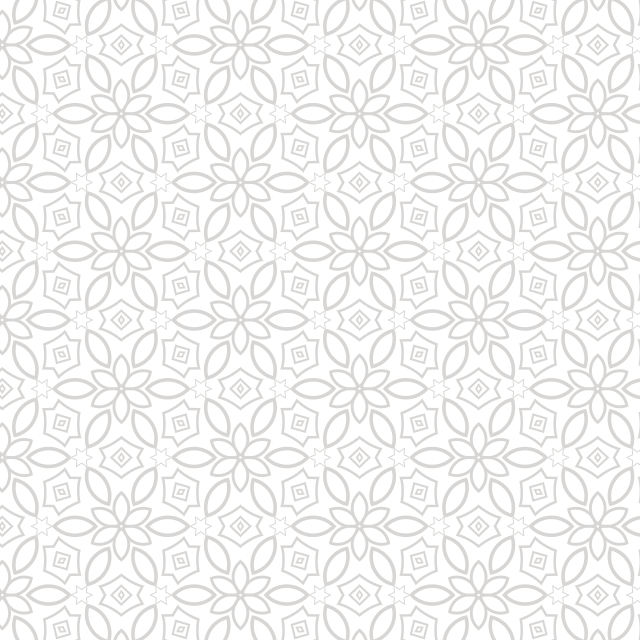
Reproduce this pattern procedurally as a three.js fragment shader.

```glsl
varying vec2 vUv;

#define SPACING 0.2149              // distance between neighbouring flowers
#define ORIGIN vec2(0.3757, 0.5)    // centre of one flower
#define PAPER vec3(1.0)
#define INK vec3(0.845, 0.84, 0.83)
#define PETAL_STROKE 0.021
#define LEAF_STROKE 0.026
#define FRAME_STROKE 0.018
#define DIAMOND_STROKE 0.015
#define STAR_STROKE 0.007

const float SIXTH = 1.04719755;
const vec2 DIR30 = vec2(0.5, 0.8660254);

// Offset from the nearest point of a triangular lattice of unit spacing
vec2 flowerCell(vec2 p) {
  vec2 size = vec2(1.7320508, 1.0);
  vec2 a = mod(p + 0.5 * size, size) - 0.5 * size;
  vec2 b = mod(p, size) - 0.5 * size;
  return dot(a, a) < dot(b, b) ? a : b;
}

// Folds the plane into half of a 60 degree wedge around +y
vec2 foldSix(vec2 p) {
  float angle = mod(atan(p.x, p.y) + 0.5 * SIXTH, SIXTH) - 0.5 * SIXTH;
  return length(p) * vec2(abs(sin(angle)), cos(angle));
}

// Pointed lens standing along y
float lens(vec2 p, float halfLength, float halfWidth) {
  float offset = (halfLength * halfLength - halfWidth * halfWidth) / (2.0 * halfWidth);
  return length(vec2(abs(p.x) + offset, p.y)) - offset - halfWidth;
}

float rhombus(vec2 p, vec2 halfSize) {
  vec2 q = abs(p) / halfSize;
  return (q.x + q.y - 1.0) * halfSize.x * halfSize.y / length(halfSize);
}

float segment(vec2 p, vec2 a, vec2 b) {
  vec2 ab = b - a;
  return length(p - a - ab * clamp(dot(p - a, ab) / dot(ab, ab), 0.0, 1.0));
}

// Stroke lying just inside the edge of a shape
float stroke(float d, float width) {
  return max(d, -d - width);
}

// Bracket-ended frame with peaks on y and notched sides on x
float bracketFrame(vec2 p) {
  p = abs(p);
  float s = p.x / 0.167;
  float height = 0.158 - 0.089 * s - 0.05 * s * (1.0 - s);
  float slope = (-0.139 + 0.1 * s) / 0.167;
  float curve = (p.y - height) / sqrt(1.0 + slope * slope);
  float side = (p.x - 0.129 - 0.55 * p.y) * 0.876;
  return max(curve, side);
}

void main() {
  vec2 p = (vUv - ORIGIN) / SPACING;
  float pixel = max(fwidth(p.x), fwidth(p.y));
  vec2 q = foldSix(flowerCell(p));

  // Inner petals, joined along the wedge borders
  float border = dot(q, vec2(DIR30.y, -DIR30.x)) - 0.01;
  float petal = max(lens(q - vec2(0.0, 0.13), 0.127, 0.064), border);
  float d = stroke(petal, PETAL_STROKE);

  // Hollow flower heart
  float radius = length(q);
  d = max(min(d, radius - 0.026), 0.009 - radius);

  // Outer leaves, between the petals
  vec2 leaf = vec2(dot(q, vec2(DIR30.y, -DIR30.x)), dot(q, DIR30) - 0.337);
  d = min(d, stroke(lens(leaf, 0.168, 0.078), LEAF_STROKE));

  // Frame and nested diamonds halfway to each neighbour
  vec2 middle = q - vec2(0.0, 0.5);
  d = min(d, stroke(bracketFrame(middle), FRAME_STROKE));
  d = min(d, stroke(rhombus(middle, vec2(0.083, 0.079)), DIAMOND_STROKE));
  d = min(d, stroke(rhombus(middle, vec2(0.027, 0.039)), DIAMOND_STROKE * 0.85));

  // Fine star where three flowers meet
  vec2 corner = q - vec2(0.2886751, 0.5);
  vec2 ray = foldSix(corner.yx);
  float star = segment(ray, vec2(0.0, 0.078), 0.04 * DIR30);
  d = min(d, star - 0.5 * STAR_STROKE);

  float coverage = clamp(0.5 - d / pixel, 0.0, 1.0);
  gl_FragColor = vec4(mix(PAPER, INK, coverage), 1.0);
}
```
